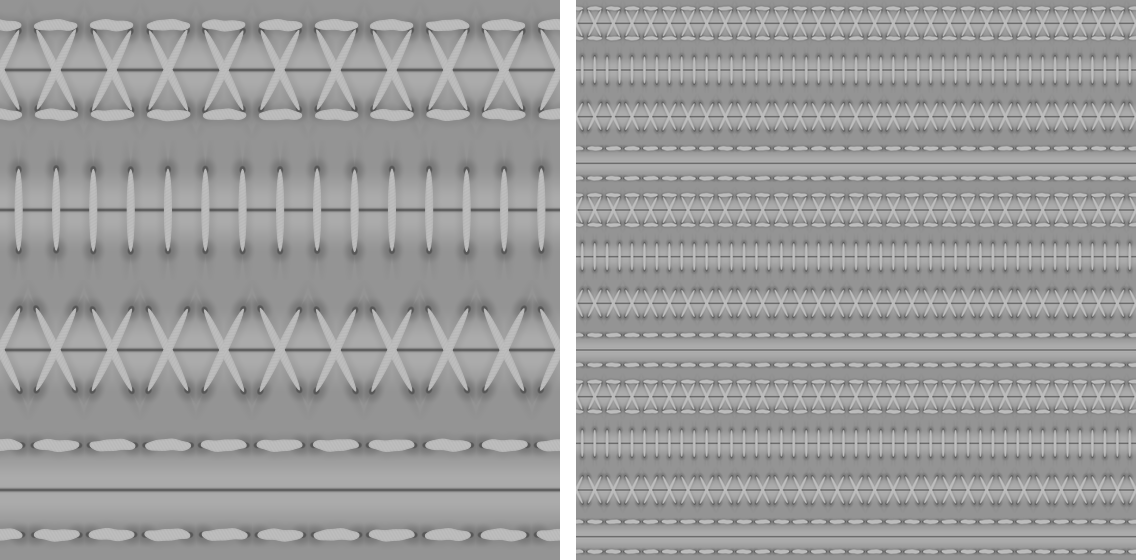
Left: one tile. Right: repeated 3 by 3.
Write a WebGL 1 fragment shader that draws this pattern.

```glsl
precision highp float;
// Four horizontal fabric seams in grey, sewn with crossed, straight and running stitches.

uniform vec2 u_resolution;

// Lengths are in row heights: the canvas is ROWS units wide and tall.
const float ROWS = 4.0;
const float CROSS_COUNT = 10.0;
const float BAR_COUNT = 15.0;
const vec2 CROSS_REACH = vec2(0.141, 0.294);
const vec2 FRAMED_CROSS_REACH = vec2(0.137, 0.286);
const float CROSS_WIDTH = 0.030;
const vec2 BAR_SIZE = vec2(0.295, 0.029);
const vec2 DASH_SIZE = vec2(0.164, 0.042);
const vec2 FRAME_DASH_SIZE = vec2(0.155, 0.039);
const float DASH_OFFSET = 0.320;
const vec2 HOLE_SIZE = vec2(0.027, 0.021);
const float HOLE_INSET = 0.007;
const float DASH_WOBBLE = 0.005;
const float JITTER = 0.006;
const float SEAM_WIDTH = 0.012;
const float CLOTH_TONE = 0.580;
const float RIDGE_TONE = 0.675;
const float THREAD_TONE = 0.735;
const float SEAM_TONE = 0.36;
const float HOLE_TONE = 0.34;

float hash(vec2 p) {
  vec3 q = fract(vec3(p.xyx) * 0.1031);
  q += dot(q, q.yzx + 33.33);
  return fract((q.x + q.y) * q.z);
}

// Approximate signed distance to a superellipse.
float superellipse(vec2 p, vec2 size, float power) {
  vec2 q = max(abs(p) / size, 0.001);
  float f = pow(pow(q.x, power) + pow(q.y, power), 1.0 / power);
  vec2 slope = pow(q / f, vec2(power - 1.0)) / size;
  return (f - 1.0) / length(slope);
}

// Returns thread distance, hole distance and thread twist; axis is the unit direction.
vec3 stitch(vec2 p, vec2 axis, vec2 size, float power, float wobble, float seed) {
  vec2 q = vec2(dot(p, axis), dot(p, vec2(-axis.y, axis.x)));
  q += (vec2(hash(vec2(seed, 3.0)), hash(vec2(seed, 7.0))) - 0.5) * JITTER * vec2(2.0, 0.5);
  vec2 tip = vec2(abs(q.x) - size.x + HOLE_INSET, q.y);
  float hole = superellipse(tip, HOLE_SIZE, 2.0);
  float twist = sin((q.x + 0.6 * q.y) * 260.0);
  float phase = 6.2832 * hash(vec2(seed, 11.0));
  q.y += wobble * (sin(q.x * 24.0 + phase) + 0.4 * sin(q.x * 51.0 + 2.0 * phase));
  return vec3(superellipse(q, size, power), hole, twist);
}

vec3 join(vec3 a, vec3 b) {
  return vec3(min(a.x, b.x), min(a.y, b.y), a.x < b.x ? a.z : b.z);
}

vec3 crossStitch(vec2 p, vec2 reach, float seed) {
  vec2 size = vec2(length(reach), CROSS_WIDTH);
  vec2 axis = normalize(reach);
  return join(stitch(p, axis, size, 2.0, 0.0, seed),
              stitch(p, vec2(-axis.x, axis.y), size, 2.0, 0.0, seed + 20.0));
}

vec3 dashPair(vec2 p, vec2 size, float seed) {
  vec2 offset = vec2(0.0, DASH_OFFSET);
  return join(stitch(p - offset, vec2(1.0, 0.0), size, 2.4, DASH_WOBBLE, seed),
              stitch(p + offset, vec2(1.0, 0.0), size, 2.4, DASH_WOBBLE, seed + 20.0));
}

void main() {
  vec2 uv = gl_FragCoord.xy / u_resolution;
  float edge = ROWS / min(u_resolution.x, u_resolution.y);
  float row = floor(uv.y * ROWS);
  float y = fract(uv.y * ROWS) - 0.5;

  // Crossed and running stitches centre on the side edge; bars start half a cell in.
  bool bars = row == 2.0;
  float count = bars ? BAR_COUNT : CROSS_COUNT;
  float column = uv.x * count + (bars ? 0.0 : 0.5);
  vec2 p = vec2((fract(column) - 0.5) * ROWS / count, y);
  float seed = mod(floor(column), count) + row * 50.0;

  vec3 thread;
  if (row == 0.0) {
    thread = dashPair(p, DASH_SIZE, seed);
  } else if (row == 1.0) {
    thread = crossStitch(p, CROSS_REACH, seed);
  } else if (bars) {
    thread = stitch(p, vec2(0.0, 1.0), BAR_SIZE, 2.0, 0.0, seed);
  } else {
    vec3 frame = dashPair(p, FRAME_DASH_SIZE, seed + 100.0);
    frame.y = 1.0;
    thread = join(crossStitch(p, FRAMED_CROSS_REACH, seed), frame);
  }

  // Raised cloth on both sides of the seam line.
  float d = abs(y);
  float tone = mix(RIDGE_TONE, CLOTH_TONE, smoothstep(0.05, 0.32, d));
  tone = mix(tone, SEAM_TONE, exp(-d * d / (SEAM_WIDTH * SEAM_WIDTH)));
  tone *= 1.0 - 0.04 * exp(-d / 0.025);

  // Soft shade, needle holes, then thread.
  tone *= 1.0 - 0.06 * (1.0 - smoothstep(0.0, 0.07, thread.x));
  tone *= 1.0 - 0.14 * (1.0 - smoothstep(0.0, 0.08, thread.y));
  tone = mix(tone, HOLE_TONE, 1.0 - smoothstep(-edge, edge, thread.y));
  float fiber = THREAD_TONE + 0.010 * thread.z - 0.025 * smoothstep(-0.018, 0.0, thread.x);
  tone = mix(tone, fiber, 1.0 - smoothstep(-0.6 * edge, 0.6 * edge, thread.x));

  gl_FragColor = vec4(vec3(tone), 1.0);
}
```
